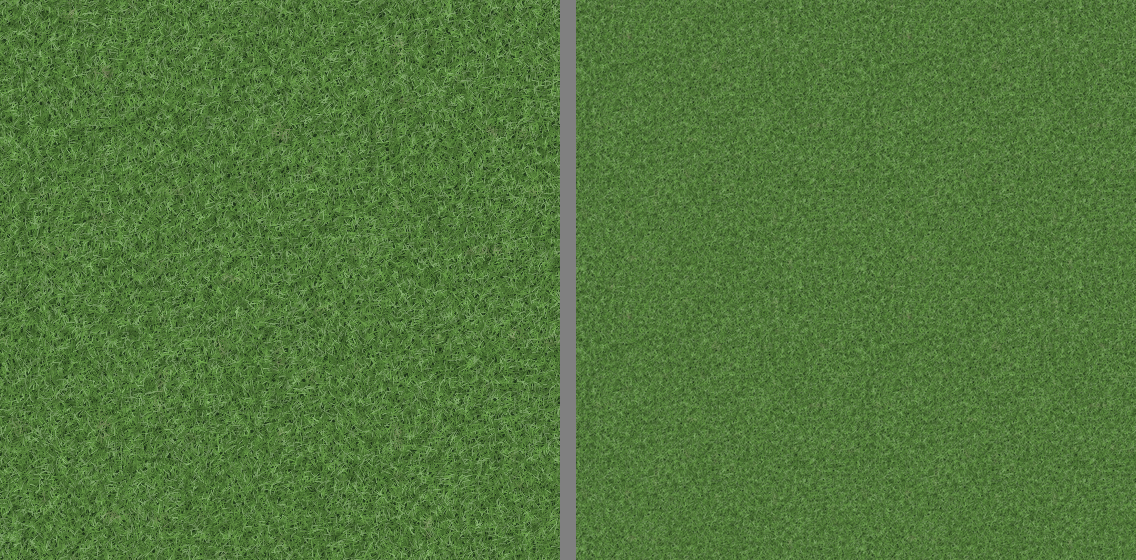
Left: one tile. Right: repeated 2 by 2.
Reproduce this texture procedurally as a three.js fragment shader.

```glsl
// Seamless lawn of short, fine, tangled grass blades seen from above.
varying vec2 vUv;

vec3 hash3(vec3 p) {
  p = fract(p * vec3(0.1031, 0.1030, 0.0973));
  p += dot(p, p.yxz + 33.33);
  return fract((p.xxy + p.yxx) * p.zyx);
}

// Gradient at a lattice corner, wrapped to the given period.
float cornerSlope(vec2 cell, vec2 offset, float period, float seed) {
  float angle = 6.2832 * hash3(vec3(mod(cell, period), seed)).x;
  return dot(vec2(cos(angle), sin(angle)), offset);
}

// Tiling gradient noise, roughly -0.7 to 0.7.
float gradientNoise(vec2 uv, float period, float seed) {
  vec2 p = uv * period;
  vec2 i = floor(p);
  vec2 f = p - i;
  vec2 u = f * f * f * (f * (f * 6.0 - 15.0) + 10.0);
  vec2 e = vec2(1.0, 0.0);
  float low = mix(cornerSlope(i, f, period, seed),
                  cornerSlope(i + e.xy, f - e.xy, period, seed), u.x);
  float high = mix(cornerSlope(i + e.yx, f - e.yx, period, seed),
                   cornerSlope(i + e.xx, f - e.xx, period, seed), u.x);
  return mix(low, high, u.y);
}

// Coverage of a slightly curved, tapered blade on the origin, in cell units.
float bladeMask(vec2 p, float angle, float halfLength, float bend) {
  vec2 axis = vec2(cos(angle), sin(angle));
  vec2 q = vec2(dot(p, vec2(-axis.y, axis.x)), dot(p, axis));
  float along = clamp(q.y / halfLength, -1.0, 1.0);
  q.x += bend * (along * along - 0.4);
  float beyondTip = max(abs(q.y) - halfLength, 0.0);
  float halfWidth = mix(0.11, 0.05, along * 0.5 + 0.5);
  float d = length(vec2(q.x, beyondTip)) - halfWidth;
  return 1.0 - smoothstep(-0.08, 0.08, d);
}

// Green by depth and chance, with some pale blades and a little straw.
vec3 bladeColor(float depth, vec3 chance, float dryness) {
  float tone = 0.32 * depth + 0.68 * chance.x;
  vec3 color = mix(vec3(0.17, 0.30, 0.11), vec3(0.41, 0.59, 0.28), tone);
  vec3 pale = vec3(0.54, 0.66, 0.47);
  vec3 straw = vec3(0.52, 0.53, 0.40);
  color = mix(color, pale, 0.72 * step(0.77, chance.y) * (0.4 + 0.6 * depth));
  return mix(color, straw, 0.6 * dryness * step(0.7, chance.z));
}

void main() {
  // Broad variation: lean of the blades, dry spots, tufts and gaps.
  float lean = 1.2 * gradientNoise(vUv, 9.0, 1.0);
  float dryness = smoothstep(0.28, 0.6, gradientNoise(vUv, 19.0, 2.0));
  float patches = gradientNoise(vUv, 11.0, 3.0);
  float tufts = gradientNoise(vUv, 58.0, 4.0);

  vec3 color = vec3(0.12, 0.21, 0.10);

  // Blades, painted from the deepest layer to the top one.
  for (int layer = 0; layer < 9; layer++) {
    float level = float(layer);
    float cells = 88.0 + 3.0 * level;
    vec2 p = vUv * cells;
    vec2 home = floor(p);
    for (int y = -1; y <= 1; y++) {
      for (int x = -1; x <= 1; x++) {
        vec2 cell = home + vec2(float(x), float(y));
        vec3 id = vec3(mod(cell, cells), 11.0 + 7.0 * level);
        vec3 place = hash3(id);
        vec3 chance = hash3(id + vec3(17.0, 41.0, 89.0));
        float angle = 1.2 + lean + 2.6 * (place.z - 0.5);
        float halfLength = mix(0.45, 0.88, chance.z);
        float bend = 0.2 * (chance.y - 0.5);
        float mask = bladeMask(p - cell - place.xy, angle, halfLength, bend);
        color = mix(color, bladeColor(level / 8.0, chance, dryness), mask);
      }
    }
  }

  // Shade the hollows between tufts.
  color *= 1.02 + 0.04 * patches + 0.26 * tufts;
  gl_FragColor = vec4(clamp(color, 0.0, 1.0), 1.0);
}
```
